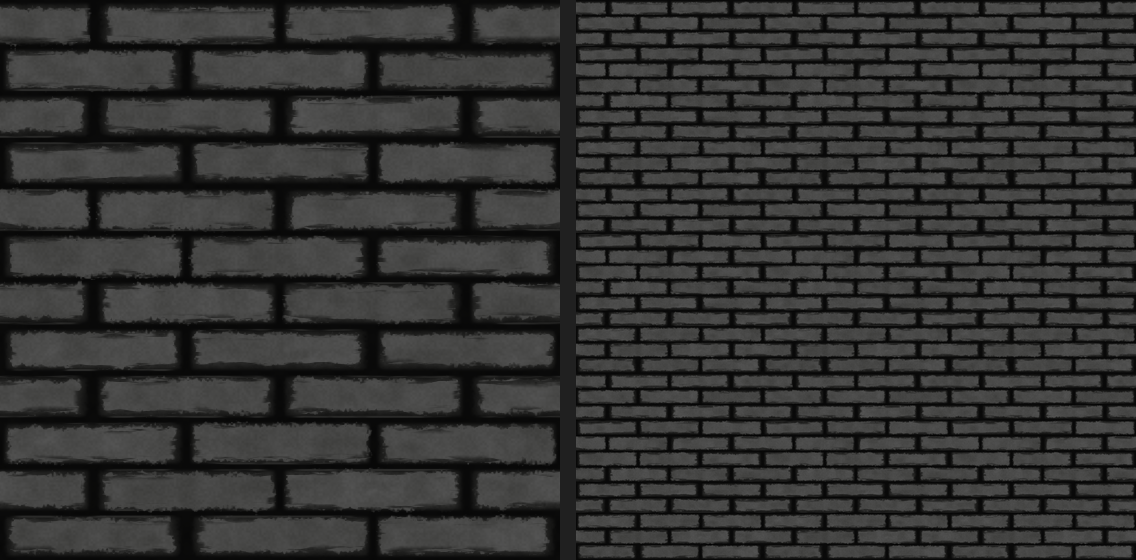
Left, the tile; right, the same tile 3 across and 3 down.
Write a WebGL 2 fragment shader that draws this texture.

```glsl
#version 300 es
precision highp float;
// Seamless dark brick wall in running bond, with ragged, dry-brushed brick faces.

uniform vec2 u_resolution;
out vec4 fragColor;

const vec2 BRICKS = vec2(3.0, 12.0);   // repeats across and down
const vec2 BRICK_SIZE = vec2(4.0, 1.0); // in row heights
const vec3 MORTAR = vec3(0.035, 0.035, 0.034);
const vec3 SMUDGE = vec3(0.125, 0.125, 0.12);
const vec3 FACE_DARK = vec3(0.235, 0.235, 0.228);
const vec3 FACE_LIGHT = vec3(0.325, 0.325, 0.323);

float hash(vec2 p) {
    return fract(sin(dot(p, vec2(127.1, 311.7))) * 43758.5453);
}

// Value noise over the unit square that wraps after whole "cells".
float noise(vec2 uv, vec2 cells, float seed) {
    vec2 p = uv * cells;
    vec2 i = floor(p);
    vec2 f = fract(p);
    f = f * f * (3.0 - 2.0 * f);
    vec2 a = mod(i, cells) + seed;
    vec2 b = mod(i + 1.0, cells) + seed;
    return mix(mix(hash(a), hash(vec2(b.x, a.y)), f.x),
               mix(hash(vec2(a.x, b.y)), hash(b), f.x), f.y);
}

float fbm(vec2 uv, vec2 cells, float seed) {
    float sum = 0.0;
    float weight = 0.5;
    for (int k = 0; k < 4; k++) {
        sum += weight * noise(uv, cells, seed + float(k) * 17.0);
        cells *= 2.0;
        weight *= 0.5;
    }
    return sum / 0.9375;
}

float roundedBox(vec2 p, vec2 halfSize, float radius) {
    vec2 q = abs(p) - halfSize + radius;
    return length(max(q, 0.0)) + min(max(q.x, q.y), 0.0) - radius;
}

// Random inset of the painted face, different on each side of each brick.
vec2 sideInset(vec2 id, float seed) {
    return mix(vec2(0.12, 0.09), vec2(0.31, 0.19),
               vec2(hash(id + seed), hash(id + seed + 5.3)));
}

// Thin chalky line along one long edge of some bricks.
float edgeLine(vec2 cell, vec2 id, float height, float wear, float seed) {
    float chosen = step(0.6, hash(id + seed));
    float line = 1.0 - smoothstep(0.008, 0.035, abs(cell.y - height));
    float ends = smoothstep(0.2, 0.5, min(cell.x, BRICK_SIZE.x - cell.x));
    return chosen * line * ends * smoothstep(0.35, 0.65, wear);
}

void main() {
    vec2 uv = gl_FragCoord.xy / u_resolution;

    // Running bond layout
    vec2 grid = uv * BRICKS;
    grid.x += 0.5 * mod(floor(grid.y), 2.0);
    vec2 id = mod(floor(grid), BRICKS);
    vec2 cell = fract(grid) * BRICK_SIZE;

    // Noise layers
    float grain = noise(uv, vec2(256.0), 3.0);
    float rough = fbm(uv, vec2(48.0), 11.0);
    float streak = fbm(uv, vec2(14.0, 84.0), 29.0);
    float mottle = fbm(uv, vec2(24.0), 47.0);
    float blotch = noise(uv, vec2(15.0, 30.0), 71.0);

    // Distance to the uneven face, negative inside
    vec2 low = sideInset(id, 1.7);
    vec2 high = BRICK_SIZE - sideInset(id, 8.9);
    float shape = roundedBox(cell - 0.5 * (low + high), 0.5 * (high - low), 0.1);
    float ragged = shape + (rough - 0.5) * 0.16 + (grain - 0.5) * 0.09;
    float face = 1.0 - smoothstep(-0.045, 0.045, ragged);

    // Dry-brush gaps near the border
    float border = smoothstep(-0.17, -0.03, shape);
    face *= 1.0 - 0.8 * border * smoothstep(0.54, 0.68, streak);

    // Grainy smudge fading into the joints
    vec2 toEdge = min(cell, BRICK_SIZE - cell);
    float joint = smoothstep(0.02, 0.17, toEdge.x) * smoothstep(0.02, 0.13, toEdge.y);
    float smudge = joint * (1.0 - smoothstep(0.0, 0.24, ragged));
    smudge *= 0.55 + 0.6 * grain;

    // Face tone: mottling, stains, grain and a shade per brick
    float tone = 0.56 + (mottle - 0.5) * 0.9 + (grain - 0.5) * 0.3;
    tone += (hash(id + 2.4) - 0.5) * 0.2;
    tone -= 0.45 * smoothstep(0.68, 0.95, blotch) * mottle;
    vec3 faceColor = mix(FACE_DARK, FACE_LIGHT, clamp(tone, -0.4, 1.2));

    // Combine joints, smudges, faces and chalky lines
    vec3 color = MORTAR * (0.75 + 0.5 * rough);
    color = mix(color, SMUDGE, clamp(smudge, 0.0, 1.0));
    color = mix(color, faceColor, face);
    float chalk = edgeLine(cell, id, 0.07, streak, 13.1)
                + edgeLine(cell, id, 0.93, streak, 21.6);
    color = mix(color, FACE_DARK, 0.6 * min(chalk, 1.0) * (1.0 - face));
    fragColor = vec4(color, 1.0);
}
```
